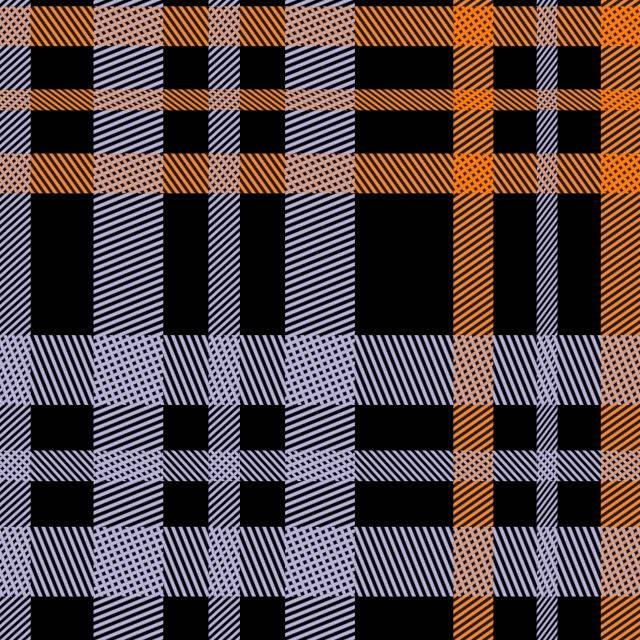
Give the GLSL for this pattern, as a WebGL 1 fragment shader.

```glsl
precision highp float;

uniform vec2 u_resolution;

struct Yarn {
  vec3 dye;
  float band;
  float line;
};

float pixelSize() {
  return 1.0 / min(u_resolution.x, u_resolution.y);
}

// One band of slanted threads; p.x runs across the band, p.y along it.
void addBand(inout Yarn yarn, vec2 p, float lean, float centre, float width, vec3 dye) {
  float px = pixelSize();
  float band = clamp(0.5 + (0.5 * width - abs(p.x - centre)) / px, 0.0, 1.0);

  // Every thread shifts by the same length over its band, so thin bands slant more.
  float slope = lean * 0.044 / width;
  float phase = fract((p.y + (p.x - centre) * slope) * 84.0);
  float inside = (0.255 - abs(phase - 0.5)) / (84.0 * length(vec2(1.0, slope)));
  float line = clamp(0.5 + inside / (1.3 * px), 0.0, 1.0);

  yarn.dye = mix(yarn.dye, dye, step(0.001, band));
  yarn.band = max(yarn.band, band);
  yarn.line = max(yarn.line, band * line);
}

// Two outer bands around a narrower core.
void addTriple(inout Yarn yarn, vec2 p, float lean, float centre, float spread,
               float outer, float inner, vec3 dye, vec3 core) {
  for (int i = -1; i <= 1; i++) {
    float side = float(i);
    float isOuter = abs(side);
    addBand(yarn, p, lean, centre + side * spread,
            mix(inner, outer, isOuter), mix(core, dye, isOuter));
  }
}

void main() {
  vec2 uv = gl_FragCoord.xy / u_resolution;
  vec3 lavender = vec3(0.72, 0.70, 0.83);
  vec3 orange = vec3(0.90, 0.54, 0.28);

  // Upright bands
  Yarn warp = Yarn(vec3(0.0), 0.0, 0.0);
  addBand(warp, uv, -1.0, 0.0235, 0.049, lavender);
  addTriple(warp, uv, -1.0, 0.3503, 0.1497, 0.109, 0.049, lavender, lavender);
  addTriple(warp, uv, -1.0, 0.8548, 0.1152, 0.0625, 0.0326, orange, lavender);

  // Level bands
  Yarn weft = Yarn(vec3(0.0), 0.0, 0.0);
  addTriple(weft, uv.yx, 1.0, 0.2721, 0.1497, 0.109, 0.048, lavender, lavender);
  addTriple(weft, uv.yx, 1.0, 0.8440, 0.1150, 0.0622, 0.0326, orange, orange);

  // Dyes blend where bands cross, and two warm bands deepen each other.
  float warpShare = 0.5 * warp.band + warp.line;
  float weftShare = 0.5 * weft.band + weft.line;
  vec3 dye = (warp.dye * warpShare + weft.dye * weftShare) / max(warpShare + weftShare, 0.001);
  float warmth = max(warp.dye.r - warp.dye.b, 0.0) * max(weft.dye.r - weft.dye.b, 0.0);
  dye += vec3(0.28, -0.12, -0.45) * warmth * warp.band * weft.band;

  // Dark ground takes a faint tint from warm threads.
  vec3 ground = vec3(0.004, 0.004, 0.008);
  vec3 gap = vec3(0.015, 0.015, 0.05) + 0.3 * max(dye - dye.b, 0.0);
  vec3 colour = mix(ground, gap, max(warp.band, weft.band));
  colour = mix(colour, dye, max(warp.line, weft.line));
  gl_FragColor = vec4(clamp(colour, 0.0, 1.0), 1.0);
}
```
